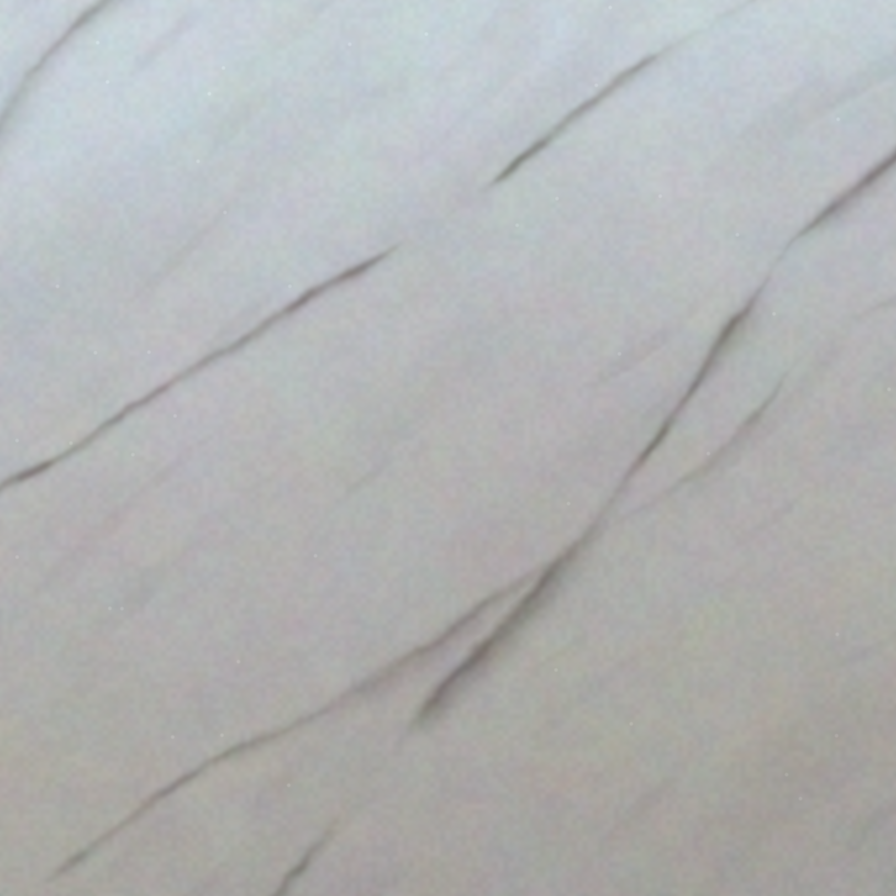
Write a WebGL 1 fragment shader that draws this texture.

```glsl
precision highp float;
// Polished pale marble: a cool-to-warm light falloff crossed by a few broken
// diagonal veins (soft core plus a lopsided smoky halo), with faint streaks
// between them, colour mottling and fine grain. All built from value noise.

uniform vec2 u_resolution;

// Stone tones, from the shaded lower edge to the lit upper edge
const vec3 SHADE = vec3(0.640, 0.632, 0.616);
const vec3 WARM  = vec3(0.664, 0.660, 0.638);
const vec3 GREY  = vec3(0.696, 0.695, 0.692);
const vec3 COOL  = vec3(0.735, 0.749, 0.764);
const vec3 LIT   = vec3(0.780, 0.824, 0.850);

const vec3 HALO_TINT = vec3(0.82, 0.81, 0.79);   // multiplies the stone
const vec3 CORE_COLOR = vec3(0.42, 0.39, 0.38);
const vec3 STREAK_TINT = vec3(0.93, 0.925, 0.925);

const float VEIN_ANGLE = 0.733;
const int VEIN_COUNT = 4;
const float VEIN_FIRST = -0.12;    // offset of the crossing pair of veins
const float VEIN_SPACING = 0.39;
const float VEIN_TILT = 0.15;
const float CROSSING = 0.75;       // distance along the veins where a pair meets
const float GAP_PERIOD = 0.37;     // distance between breaks in a vein
const float GAP_SHIFT = 0.14;
const float CORE_WIDTH = 0.0046;
const float CORE_STRENGTH = 0.50;
const float MOTTLE = 0.022;
const float GRAIN = 0.027;
const float SPECK = 0.05;

float hash(vec2 p) {
  vec3 q = fract(vec3(p.xyx) * 0.1031);
  q += dot(q, q.yzx + 33.33);
  return fract((q.x + q.y) * q.z);
}

float noise(vec2 p) {
  vec2 cell = floor(p);
  vec2 f = fract(p);
  f = f * f * (3.0 - 2.0 * f);
  float low = mix(hash(cell), hash(cell + vec2(1.0, 0.0)), f.x);
  float high = mix(hash(cell + vec2(0.0, 1.0)), hash(cell + vec2(1.0, 1.0)), f.x);
  return mix(low, high, f.y);
}

// Independent noise per channel, centred on zero
vec3 colorNoise(vec2 p) {
  return vec3(noise(p), noise(p + 71.3), noise(p + 153.7)) - 0.5;
}

float bell(float x) {
  return exp(-x * x);
}

// Light falloff through the five stone tones
vec3 stone(float level) {
  vec3 color = mix(SHADE, WARM, smoothstep(0.04, 0.24, level));
  color = mix(color, GREY, smoothstep(0.20, 0.46, level));
  color = mix(color, COOL, smoothstep(0.44, 0.70, level));
  return mix(color, LIT, smoothstep(0.66, 0.91, level));
}

// Halo (x) and core (y) coverage of one vein at p = (along, across)
vec2 vein(vec2 p, float index) {
  float seed = index * 17.0 + 5.0;
  float side = mod(index, 2.0) * 2.0 - 1.0;
  float pair = max(index - 1.0, 0.0);
  float path = VEIN_FIRST + VEIN_SPACING * pair;
  path += side * VEIN_TILT * (p.x - CROSSING);
  path += (noise(vec2(p.x * 4.5, seed)) - 0.5) * 0.056;
  path += (noise(vec2(p.x * 13.0, seed + 3.0)) - 0.5) * 0.009;
  path += (noise(p * 55.0 + seed) - 0.5) * 0.005;

  // Breaks: the vein thins out and fades near each gap
  float phase = (p.x - CROSSING - GAP_SHIFT * pair) / GAP_PERIOD;
  float wave = 0.5 - 0.5 * cos(6.2832 * phase);
  float body = 0.55 * wave + 0.6 * noise(vec2(p.x * 7.0, seed + 9.0)) - 0.1;
  float presence = mix(0.06, 1.0, smoothstep(0.12, 0.58, body));

  float d = p.y - path;
  float swell = presence * smoothstep(0.25, 0.8, noise(vec2(p.x * 5.5, seed + 6.0)));
  float fleck = smoothstep(0.25, 0.75, noise(vec2(p.x * 26.0, seed + 12.0)));
  float weight = mix(0.6, 1.0, step(abs(index - 1.5), 1.0));

  float haloWidth = d < 0.0 ? mix(0.008, 0.021, swell) : mix(0.006, 0.010, swell);
  float halo = bell(d / haloWidth) * mix(0.65, 1.0, swell);
  float core = bell(d / (CORE_WIDTH * mix(0.65, 1.15, presence))) * mix(0.2, 1.0, fleck);
  return vec2(halo, core) * presence * weight;
}

void main() {
  vec2 uv = gl_FragCoord.xy / u_resolution;
  vec2 dir = vec2(cos(VEIN_ANGLE), sin(VEIN_ANGLE));
  vec2 p = vec2(dot(uv, dir), dot(uv, vec2(-dir.y, dir.x)));

  // Base light, slightly uneven
  float level = 0.84 * uv.y + 0.16 * (1.0 - uv.x);
  level += (noise(uv * 3.5 + 4.0) - 0.5) * 0.05;
  vec3 color = stone(level);

  // Broad smoky bands and short faint strands between the veins
  vec2 bent = p + vec2(0.0, (noise(p * 5.0 + 20.0) - 0.5) * 0.05);
  float band = smoothstep(0.58, 0.95, noise(bent * vec2(2.6, 12.0) + 31.0));
  float strand = smoothstep(0.70, 0.95, noise(bent * vec2(6.5, 36.0) + 47.0));
  color *= mix(vec3(1.0), STREAK_TINT, 0.4 * band + 0.45 * strand);

  // Main veins, merged so that crossings do not darken twice
  vec2 cover = vec2(0.0);
  for (int i = 0; i < VEIN_COUNT; i++) {
    cover = max(cover, vein(p, float(i)));
  }
  color *= mix(vec3(1.0), HALO_TINT, cover.x);
  color = mix(color, CORE_COLOR, cover.y * CORE_STRENGTH);

  // Colour mottling, fine grain and sparse bright specks
  color += MOTTLE * (0.75 * colorNoise(uv * 15.0) + colorNoise(uv * 42.0 + 9.0));
  color += GRAIN * (noise(uv * 170.0) - 0.5) + 0.6 * GRAIN * colorNoise(uv * 110.0);
  vec2 cell = floor(uv * 70.0);
  vec2 center = 0.3 + 0.4 * vec2(hash(cell + 11.0), hash(cell + 29.0));
  float dotMask = 1.0 - smoothstep(0.05, 0.22, length(fract(uv * 70.0) - center));
  color += SPECK * dotMask * step(0.992, hash(cell + 53.0));

  gl_FragColor = vec4(clamp(color, 0.0, 1.0), 1.0);
}
```
